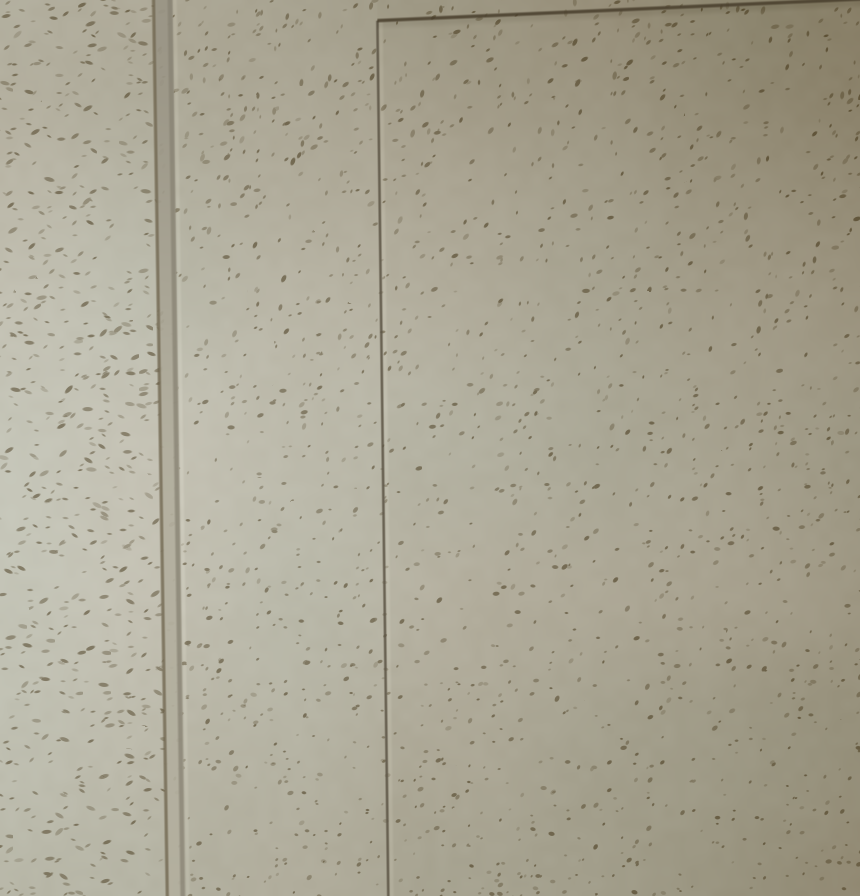
Write a WebGL 1 fragment shader that draws this texture.

```glsl
precision highp float;
// Speckled beige wall panels under soft light falling off to the right.
// A smooth tone field is covered by jittered grids of slanted flecks, then
// crossed by a recessed vertical strip and two thin, slightly tilted seams.

uniform vec2 u_resolution;

float hash(vec2 p) {
    vec3 q = fract(p.xyx * vec3(0.1031, 0.1030, 0.0973));
    q += dot(q, q.yzx + 33.33);
    return fract((q.x + q.y) * q.z);
}

float noise(vec2 p) {
    vec2 i = floor(p);
    vec2 f = fract(p);
    f = f * f * (3.0 - 2.0 * f);
    float low = mix(hash(i), hash(i + vec2(1.0, 0.0)), f.x);
    float high = mix(hash(i + vec2(0.0, 1.0)), hash(i + vec2(1.0)), f.x);
    return mix(low, high, f.y);
}

// Coverage of a soft line: d is the signed distance to its centre.
float line(float d, float halfWidth, float blur) {
    return 1.0 - smoothstep(halfWidth - blur, halfWidth + blur, abs(d));
}

// Brightness of the lit wall, brightest at the middle of the left side.
float wallTone(vec2 uv) {
    float t = 0.772 - 0.07 * uv.x - 0.075 * uv.x * uv.x;
    t -= 0.085 * smoothstep(0.52, 1.02, uv.y);
    t -= 0.045 * (1.0 - smoothstep(0.0, 0.42, uv.y));
    return t;
}

// Warm beige ramp, cooler where it is brighter.
vec3 beige(float t) {
    return vec3(t, 1.13 * t - 0.104, 1.3 * t - 0.288);
}

// One fleck at most per cell, kept inside its cell by limited jitter.
float flecks(vec2 p, float cells, float chance, float angle, float stretch,
             float seed, float blur) {
    vec2 id = floor(p * cells);
    vec2 key = id + seed;
    vec2 jitter = vec2(hash(key + 17.3), hash(key + 41.7));
    vec2 d = (fract(p * cells) - mix(vec2(0.22), vec2(0.78), jitter)) / cells;
    float a = angle + 1.4 * (hash(key + 73.1) - 0.5);
    d = vec2(cos(a) * d.x + sin(a) * d.y, cos(a) * d.y - sin(a) * d.x);
    float size = mix(0.0011, 0.0027, pow(hash(key + 97.9), 2.0));
    float r = length(d * vec2(1.0 / stretch, 1.15));
    float shape = 1.0 - smoothstep(size - blur, size + blur, r);
    float strength = mix(0.3, 1.0, hash(key + 131.5));
    return shape * strength * step(hash(key), chance);
}

void main() {
    vec2 uv = gl_FragCoord.xy / u_resolution;
    float aspect = u_resolution.x / u_resolution.y;
    vec2 p = vec2(uv.x * aspect, uv.y);
    float px = 1.0 / u_resolution.y;
    float blur = max(0.0008, 0.7 * px);

    // Positions of the strip and seams at this height or width
    float stripLeft = mix(0.1945, 0.1785, uv.y);
    float stripRight = mix(0.2155, 0.2005, uv.y);
    float seamX = mix(0.4515, 0.4385, uv.y);
    float seamY = mix(0.977, 1.001, (uv.x - 0.44) / 0.56);
    float leftPanel = 1.0 - smoothstep(stripLeft - px, stripLeft + px, uv.x);
    float rightPanel = smoothstep(seamX - px, seamX + px, uv.x);

    // Wall light with faint mottling
    float tone = wallTone(uv);
    tone += 0.014 * (noise(p * 9.0) - 0.5) + 0.012 * (noise(p * 75.0) - 0.5);
    tone += 0.006 * leftPanel - 0.008 * rightPanel;
    vec3 color = beige(tone);
    color.r += 0.012 * (noise(p * 6.0 + 8.0) - 0.5);

    // Flecks: flat on the left, steep at upper right, rounder below
    float angle = mix(0.35 + 0.55 * uv.y, 0.1, leftPanel);
    float stretch = mix(1.25 + 0.5 * uv.y, 2.1, leftPanel);
    float density = 0.65 + 0.7 * noise(p * 8.0 + 3.0);
    float marks = 0.0;
    for (int i = 0; i < 4; i++) {
        float k = float(i);
        vec2 q = p + vec2(0.37, 0.23) * k;
        float chance = density * mix(0.25, 0.34, leftPanel);
        float f = flecks(q, 37.0 + 9.0 * k, chance, angle, stretch, 57.0 * k, blur);
        marks = max(marks, f);
    }
    vec3 fleckColor = mix(beige(tone - 0.32), vec3(0.40, 0.37, 0.29), 0.5);
    color = mix(color, fleckColor, 0.78 * marks);

    // Recessed strip: grey fill, olive left edge, grey shaded right edge
    float inStrip = smoothstep(stripLeft - px, stripLeft + px, uv.x)
                  * (1.0 - smoothstep(stripRight - px, stripRight + px, uv.x));
    vec3 stripFill = mix(vec3(0.70, 0.685, 0.62), vec3(0.60, 0.58, 0.52),
                         smoothstep(0.4, 1.0, uv.y));
    color = mix(color, stripFill, 0.9 * inStrip);
    color = mix(color, vec3(0.43, 0.39, 0.30),
                0.75 * line(uv.x - stripLeft, 0.0019, 0.0015));
    color = mix(color, vec3(0.53, 0.51, 0.45),
                0.75 * line(uv.x - stripRight + 0.003, 0.0027, 0.0018));
    color += 0.035 * line(uv.x - stripRight - 0.003, 0.002, 0.0018);

    // Vertical seam with a pale lip on its right
    float below = 1.0 - smoothstep(seamY - px, seamY + px, uv.y);
    color += 0.035 * below * line(uv.x - seamX - 0.004, 0.0022, 0.002);
    color = mix(color, vec3(0.36, 0.33, 0.27),
                0.85 * below * line(uv.x - seamX, 0.0015, 0.0013));

    // Tilted top seam with a soft shadow beneath
    color -= 0.04 * rightPanel * line(uv.y - seamY + 0.004, 0.004, 0.004);
    color = mix(color, vec3(0.28, 0.24, 0.17),
                0.85 * rightPanel * line(uv.y - seamY, 0.0019, 0.0015));

    gl_FragColor = vec4(clamp(color, 0.0, 1.0), 1.0);
}
```
